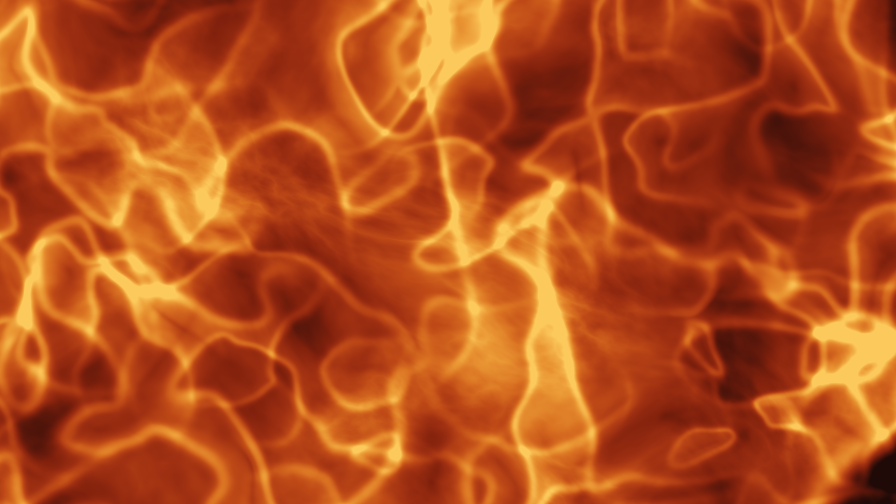
A Shadertoy shader for this texture:

```glsl
// A close view of rolling fire: folded sheets of flame over a smoky red glow.
// Contours of warped gradient noise give bright rims with one-sided veils;
// broad glows, soft fbm and fine wisps add up to a heat that a ramp colours.

#define BASE_HEAT 0.385
#define SMOKE_GAIN 0.80
#define SHEET_SCALE 1.9
#define SHEET_GROWTH 1.34
#define SHEET_COUNT 5
#define RIM_WIDTH 0.011
#define VEIL_WIDTH 0.065
#define RIM_GAIN 0.20
#define VEIL_GAIN 0.21
#define WISP_GAIN 0.20
#define FOLD 0.50

// Dark smoke to pale yellow, evenly spaced in heat
const vec3 RAMP[8] = vec3[8](
    vec3(0.12, 0.04, 0.03), vec3(0.32, 0.08, 0.04),
    vec3(0.51, 0.13, 0.05), vec3(0.63, 0.19, 0.07),
    vec3(0.75, 0.29, 0.09), vec3(0.85, 0.44, 0.13),
    vec3(0.92, 0.60, 0.21), vec3(0.99, 0.79, 0.36));

vec2 latticeGradient(vec2 cell) {
    vec3 q = fract(cell.xyx * vec3(0.1031, 0.1030, 0.0973));
    q += dot(q, q.yzx + 33.33);
    float angle = 6.2832 * fract((q.x + q.y) * q.z);
    return vec2(cos(angle), sin(angle));
}

float noise(vec2 p) {
    vec2 i = floor(p), f = p - i;
    vec2 u = f * f * f * (f * (f * 6.0 - 15.0) + 10.0);
    vec2 e = vec2(0.0, 1.0);
    float a = dot(latticeGradient(i), f);
    float b = dot(latticeGradient(i + e.yx), f - e.yx);
    float c = dot(latticeGradient(i + e.xy), f - e.xy);
    float d = dot(latticeGradient(i + e.yy), f - e.yy);
    return mix(mix(a, b, u.x), mix(c, d, u.x), u.y);
}

vec2 noise2(vec2 p) {
    return vec2(noise(p), noise(p + vec2(37.2, 17.7)));
}

mat2 rotation(float angle) {
    float c = cos(angle), s = sin(angle);
    return mat2(c, s, -s, c);
}

float fbm(vec2 p) {
    float sum = 0.0, gain = 0.5;
    for (int i = 0; i < 5; i++) {
        sum += gain * noise(p);
        p = rotation(0.6) * p * 2.03 + 11.3;
        gain *= 0.48;
    }
    return sum;
}

// Height field whose contour is the fold of one sheet
float foldField(vec2 p) {
    p += FOLD * noise2(p * 0.9 + 5.1);
    p += 0.12 * noise2(p * 2.3 + 9.4);
    return noise(p) - 0.05;
}

// Bright rim along the fold, with a veil fading away on one side
float flameSheet(vec2 p, float scale, float seed) {
    vec2 s = rotation(seed * 1.7) * p * scale + seed * 13.7;
    vec2 e = vec2(0.02, 0.0);
    float n = foldField(s);
    vec2 slope = vec2(foldField(s + e) - n, foldField(s + e.yx) - n) / e.x;
    float d = n / (scale * sqrt(dot(slope, slope) + 0.12));
    float presence = smoothstep(-0.28, 0.32, noise(p * 1.9 + seed * 7.3));
    float width = RIM_WIDTH * (1.0 + 0.9 * noise(p * 3.0 - seed * 5.0));
    float rim = exp(-d * d / (width * width));
    float veil = smoothstep(-width, width, d) * exp(-max(d, 0.0) / VEIL_WIDTH);
    return presence * (RIM_GAIN * rim + VEIL_GAIN * veil);
}

// Soft glow around a line segment
float glow(vec2 p, vec2 a, vec2 b, float width) {
    vec2 ab = b - a;
    float d = length(p - a - ab * clamp(dot(p - a, ab) / dot(ab, ab), 0.0, 1.0));
    return exp(-d * d / (width * width));
}

vec3 fireColor(float heat) {
    float t = (heat - 0.05) / 0.135;
    vec3 color = RAMP[0];
    for (int i = 1; i < 8; i++)
        color = mix(color, RAMP[i], clamp(t - float(i - 1), 0.0, 1.0));
    return color;
}

void mainImage(out vec4 fragColor, in vec2 fragCoord) {
    vec2 p = fragCoord / iResolution.y;
    float aspect = iResolution.x / iResolution.y;
    vec2 drift = p + 0.13 * noise2(p * 2.2 + 3.0) + 0.03 * noise2(p * 7.0);

    // Broad hot bands and dark hollows
    float hot = glow(drift, vec2(0.30, 0.76), vec2(1.08, 0.46), 0.15)
              + 0.7 * glow(drift, vec2(0.65, 0.20), vec2(1.10, 0.32), 0.10)
              + 0.8 * glow(drift, vec2(1.15, 0.04), vec2(aspect, 0.27), 0.10);
    float hollow = glow(drift, vec2(1.55, 0.45), vec2(1.68, 0.90), 0.20)
                 + 0.8 * glow(drift, vec2(1.10, 0.88), vec2(1.16, 0.92), 0.13);
    float heat = BASE_HEAT + 0.17 * hot - 0.14 * hollow;
    heat += SMOKE_GAIN * fbm(drift * 2.6 + 21.0);

    // Overlapping folded sheets, from large to small
    float scale = SHEET_SCALE;
    for (int i = 0; i < SHEET_COUNT; i++) {
        heat += flameSheet(p, scale, float(i) + 1.0);
        scale *= SHEET_GROWTH;
    }

    // Fine wisps, strongest where it is hot
    float wisp = 1.0 - 2.2 * abs(fbm(rotation(0.5) * drift * vec2(5.0, 9.0)));
    heat += WISP_GAIN * (wisp - 0.70) * (0.35 + hot);

    // Smoke in the lower right corner, with a glowing edge
    float edge = length(drift - vec2(aspect + 0.02, -0.03)) - 0.18;
    heat += 0.20 * exp(-edge * edge / 0.0012);
    heat -= 0.60 * smoothstep(0.01, -0.07, edge);

    fragColor = vec4(fireColor(heat), 1.0);
}
```
